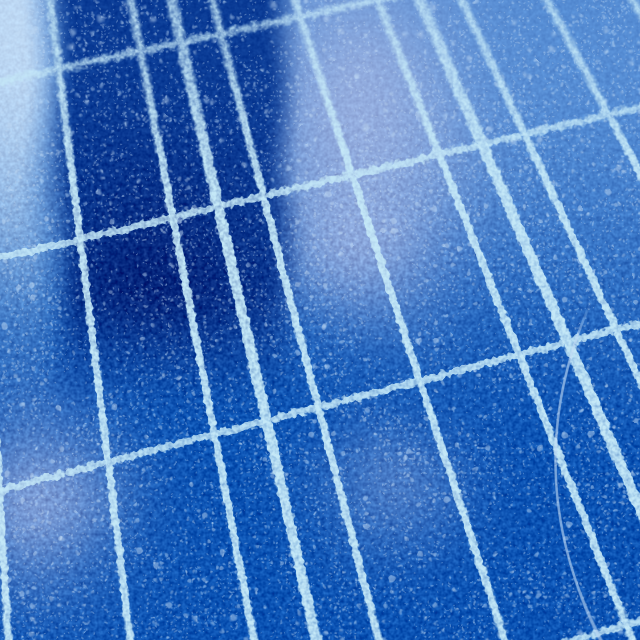
Write a Shadertoy shader that draws this texture.

```glsl
// Dusty blue solar panel in perspective, with pale conductor lines and cloudy reflections.

const vec3 NAVY = vec3(0.01, 0.13, 0.47);
const vec3 COBALT = vec3(0.04, 0.32, 0.70);
const vec3 SKY = vec3(0.36, 0.57, 0.84);
const vec3 HAZE = vec3(0.62, 0.70, 0.88);
const vec3 PALE = vec3(0.76, 0.86, 0.96);
const vec3 SILVER = vec3(0.77, 0.91, 0.97);

// Columns carry panel (across, down, 1) to homogeneous canvas coordinates.
const mat3 PANEL_TO_CANVAS = mat3(0.0725, 0.0201, 0.005,
                                  0.0206, -0.3798, -0.132,
                                  0.3411, 0.6771, 1.0);

vec2 hash2(vec2 p) {
    vec3 q = fract(p.xyx * vec3(0.1031, 0.1030, 0.0973));
    q += dot(q, q.yzx + 33.33);
    return fract((q.xx + q.yz) * q.zy);
}

float cornerSlope(vec2 cell, vec2 offset) {
    float angle = 6.2832 * hash2(cell).x;
    return dot(vec2(cos(angle), sin(angle)), offset);
}

float gradientNoise(vec2 p) {
    vec2 i = floor(p), f = fract(p);
    vec2 w = f * f * f * (f * (f * 6.0 - 15.0) + 10.0);
    vec2 e = vec2(1.0, 0.0);
    return mix(mix(cornerSlope(i, f), cornerSlope(i + e, f - e), w.x),
               mix(cornerSlope(i + e.yx, f - e.yx), cornerSlope(i + 1.0, f - 1.0), w.x), w.y);
}

// Soft elliptical patch of light or shade.
float patchMask(vec2 p, vec2 center, vec2 radius) {
    vec2 q = (p - center) / radius;
    return exp(-dot(q, q));
}

// Repeated line; widths are in canvas units despite the perspective.
float gridLine(float coord, float period, float offset, float halfWidth, float soft, float wear) {
    float rate = length(vec2(dFdx(coord), dFdy(coord))) * iResolution.y;
    float dist = abs(fract((coord - offset) / period + 0.5) - 0.5) * period / rate;
    return 1.0 - smoothstep(halfWidth - soft, halfWidth + soft, dist + wear);
}

// One jittered speck in some of the cells.
float specks(vec2 p, float scale, float density, float soft) {
    vec2 cell = floor(p * scale);
    vec2 jitter = hash2(cell), kind = hash2(cell + 71.7);
    float radius = mix(0.09, 0.25, kind.y);
    float edge = min(soft * scale, 0.2);
    float dist = length(fract(p * scale) - 0.3 - 0.4 * jitter);
    return step(kind.x, density) * (1.0 - smoothstep(radius - edge, radius + edge, dist));
}

// Blurred reflections over the glass.
vec3 reflections(vec2 p) {
    vec2 q = p + 0.025 * vec2(gradientNoise(p * 5.0), gradientNoise(p * 5.0 + 19.0));
    vec3 color = mix(COBALT, SKY, 0.85 * smoothstep(0.35, 1.0, q.y + 0.12 * q.x));
    color = mix(color, HAZE, 0.90 * patchMask(q, vec2(0.57, 0.83), vec2(0.17, 0.22)));
    color = mix(color, HAZE, 0.70 * patchMask(q, vec2(0.56, 0.63), vec2(0.13, 0.12)));
    color = mix(color, HAZE, 0.40 * patchMask(q, vec2(0.61, 0.24), vec2(0.11, 0.10)));
    color = mix(color, HAZE, 0.75 * patchMask(q, vec2(0.06, 0.22), vec2(0.13, 0.14)));
    color = mix(color, SKY, 0.50 * patchMask(q, vec2(0.98, 0.95), vec2(0.30, 0.20)));

    // Dark strip reflected from the top, with bright glare on its left.
    float strip = smoothstep(0.06, 0.13, q.x) * (1.0 - smoothstep(0.41, 0.48, q.x));
    strip *= smoothstep(0.34, 0.55, q.y);
    vec3 shade = mix(COBALT, NAVY, 0.55 + 0.45 * patchMask(q, vec2(0.25, 0.55), vec2(0.16, 0.18)));
    color = mix(color, shade, 0.95 * strip);
    float glare = (1.0 - smoothstep(0.03, 0.12, q.x)) * smoothstep(0.25, 0.95, q.y);
    return mix(color, PALE, 0.95 * glare);
}

void mainImage(out vec4 fragColor, in vec2 fragCoord) {
    vec2 p = fragCoord / iResolution.xy;
    float pixel = 1.0 / iResolution.y;

    // Focus is sharpest across the middle.
    float blur = 0.0045 * smoothstep(0.20, 0.65, abs(p.y - 0.38)) + 0.0012;
    float soft = max(blur, pixel);

    vec3 plane = inverse(PANEL_TO_CANVAS) * vec3(p, 1.0);
    vec2 panel = plane.xy / plane.z;
    vec3 color = reflections(p);

    // Dust: fine mottling plus layers of specks, gathered into clumps.
    float clump = 0.5 + gradientNoise(p * 9.0) + 0.5 * gradientNoise(p * 23.0);
    float grain = gradientNoise(p * 130.0) + 0.7 * gradientNoise(p * 240.0);
    color += 0.13 * grain * vec3(0.8, 1.0, 0.9) * (1.0 - 0.6 * smoothstep(0.5, 1.0, p.y));
    vec2 warped = p + 0.003 * vec2(gradientNoise(p * 120.0), gradientNoise(p * 120.0 + 47.0));
    for (int i = 0; i < 5; i++) {
        float layer = float(i);
        float density = (0.10 + 0.05 * layer) * (0.3 + 1.3 * clamp(clump, 0.0, 1.0));
        float dust = specks(warped + layer * 3.7, 48.0 + 27.0 * layer, density, soft);
        color = mix(color, PALE, dust * (0.48 - 0.035 * layer));
    }

    // Conductors: thin lines, wide cell gaps and ragged cross lines.
    float wear = 0.0035 * gradientNoise(p * 95.0) + 0.0025 * gradientNoise(p * 190.0);
    float thin = gridLine(panel.x, 2.0, 1.0, 0.0058, soft, wear);
    float wide = gridLine(panel.x, 6.0, 0.0, 0.0083, soft, wear);
    float cross = gridLine(panel.y, 1.0, 0.0, 0.0056, soft, wear * 1.6);
    float fade = 0.90 - 0.20 * smoothstep(0.65, 1.0, p.y) + 0.25 * grain;
    float metal = max(max(thin, wide), cross * 0.92) * clamp(fade, 0.0, 1.0);
    color = mix(color, SILVER, metal);

    // Curved stray fibre at the lower right.
    float bend = p.y - 0.28;
    float fibreDist = abs(p.x - 0.868 - 0.9 * bend * bend) / sqrt(1.0 + 3.24 * bend * bend);
    float fibre = 1.0 - smoothstep(0.0008, 0.0008 + 1.5 * soft, fibreDist);
    fibre *= 1.0 - smoothstep(0.46, 0.54, p.y);
    color = mix(color, PALE, 0.6 * fibre);

    fragColor = vec4(clamp(color, 0.0, 1.0), 1.0);
}
```
